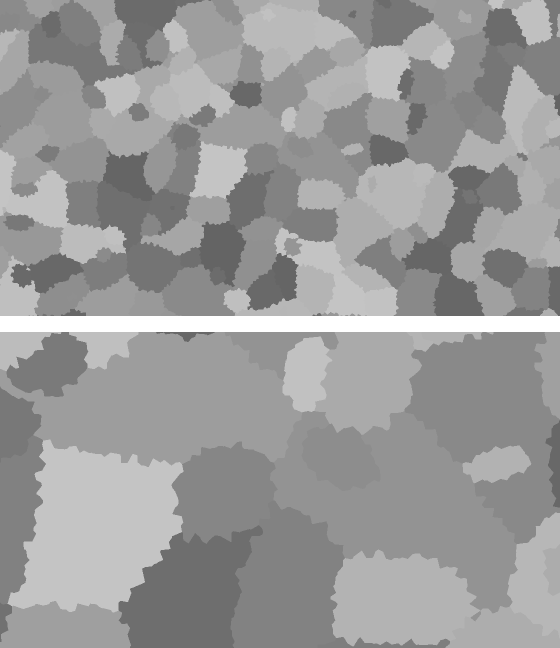
Top: the whole. Bottom: its middle third, enlarged.
This texture is drawn by a Shadertoy shader. Its source:

```glsl
vec4 hash4(vec2 p) {
    vec4 q = fract(p.xyxy * vec4(0.1031, 0.1030, 0.0973, 0.1099));
    q += dot(q, q.wzxy + 33.33);
    return fract((q.xxyz + q.yzzw) * q.zywx);
}

// Snap to the nearest fine cell centre, so that borders turn ragged
vec2 raggedPosition(vec2 p) {
    p *= 110.0;
    vec2 base = floor(p), nearest = p;
    float best = 1e5;
    for (int y = -1; y <= 1; y++)
    for (int x = -1; x <= 1; x++) {
        vec2 id = base + vec2(x, y);
        vec2 centre = id + hash4(id + 71.0).xy;
        vec2 d = centre - p;
        if (dot(d, d) < best) {
            best = dot(d, d);
            nearest = centre;
        }
    }
    return nearest / 110.0;
}

// Weighted, stretched cells: small weights leave round islands
float grainShade(vec2 p) {
    p *= 9.3;
    vec2 base = floor(p);
    float best = 1e5, shade = 0.0;
    for (int y = -3; y <= 3; y++)
    for (int x = -3; x <= 3; x++) {
        vec2 id = base + vec2(x, y);
        vec4 seed = hash4(id + 219.0);
        vec4 form = hash4(id + 547.0);
        vec2 d = id + seed.xy - p;
        vec2 axis = vec2(cos(6.2832 * form.x), sin(6.2832 * form.x));
        d += axis * dot(d, axis) * 0.7 * form.y;
        float reach = length(d) / mix(0.3, 1.0, smoothstep(0.0, 0.85, seed.z));
        if (reach < best) {
            best = reach;
            shade = mix(0.385, 0.77, pow(seed.w, 1.1));
        }
    }
    return shade;
}

void mainImage(out vec4 fragColor, in vec2 fragCoord) {
    // Average four samples per pixel to smooth the borders
    float grey = 0.0;
    for (int i = 0; i < 4; i++) {
        vec2 offset = vec2(i % 2, i / 2) * 0.5 - 0.25;
        vec2 p = (fragCoord + offset) / iResolution.y;
        grey += 0.25 * grainShade(raggedPosition(p));
    }
    fragColor = vec4(vec3(grey), 1.0);
}
```
